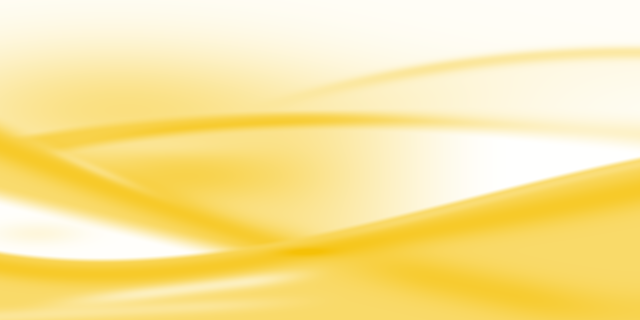
This background is drawn by a WebGL 2 fragment shader. Its source:

```glsl
#version 300 es
precision highp float;
// Soft golden ribbons sweeping across a pale, misty background.

uniform vec2 u_resolution;
out vec4 fragColor;

const vec3 WHITE = vec3(1.0, 1.0, 0.995);
const vec3 GOLD = vec3(0.965, 0.775, 0.10);

// Cubic through four heights, evenly spaced from the left to the right side.
float curve(float x, vec4 h) {
    float t = 3.0 * x;
    vec3 d1 = h.yzw - h.xyz;
    vec2 d2 = d1.yz - d1.xy;
    return h.x + t * (d1.x + (t - 1.0) * (d2.x / 2.0 + (t - 2.0) * (d2.y - d2.x) / 6.0));
}

// Coverage of the area under a height, with a soft edge.
float below(float y, float height, float soft) {
    return 1.0 - smoothstep(height - soft, height + soft, y);
}

// Gaussian line around a height.
float band(float y, float center, float width) {
    float d = (y - center) / width;
    return exp(-d * d);
}

// Gaussian glow with separate radii.
float glow(vec2 p, vec2 center, vec2 radius) {
    vec2 d = (p - center) / radius;
    return exp(-dot(d, d));
}

// Mist above the ribbons.
float mist(vec2 p) {
    return 0.03 + 0.48 * glow(p, vec2(0.17, 0.66), vec2(0.32, 0.20))
                + 0.14 * glow(p, vec2(0.55, 0.62), vec2(0.35, 0.16));
}

// Thin arc at the upper right: crisp above, trailing off below.
float upperArc(vec2 p) {
    float center = curve(p.x, vec4(0.346, 0.622, 0.786, 0.839));
    float width = p.y > center ? 0.018 : 0.024;
    float trail = 0.07 * below(p.y, center, 0.02) * smoothstep(center - 0.2, center, p.y);
    return (0.32 * band(p.y, center, width) + trail) * smoothstep(0.36, 0.72, p.x);
}

// Middle ribbon and the fading veil that hangs from it.
float middleRibbon(vec2 p, float under) {
    float top = curve(p.x, vec4(0.555, 0.637, 0.641, 0.615));
    float bottom = curve(p.x, vec4(0.487, 0.591, 0.602, 0.552));
    float fade = smoothstep(0.45, 1.0, p.x);
    float veil = 0.49 * (1.0 - smoothstep(0.42, 0.80, p.x))
               + 0.29 * glow(p, vec2(0.29, 0.45), vec2(0.17, 0.085))
               - 0.10 * glow(p, vec2(0.25, 0.54), vec2(0.12, 0.03));
    float tone = mix(under, veil, below(p.y, top, 0.012 + 0.03 * fade));
    float body = below(p.y, top, 0.016 + 0.03 * fade)
               * (1.0 - below(p.y, bottom, 0.018 + 0.02 * fade));
    float strength = mix(0.78, 0.26, smoothstep(0.42, 0.95, p.x));
    tone = mix(tone, max(strength, veil), body);
    float strand = band(p.y, mix(top, bottom, 0.65), 0.016);
    return tone + 0.12 * strand * smoothstep(0.1, 0.3, p.x) * (1.0 - smoothstep(0.4, 0.7, p.x));
}

// Ribbon falling from the left, with a bright hollow beneath it.
float fallingRibbon(vec2 p, float under) {
    float top = curve(p.x, vec4(0.61, 0.323, 0.08, -0.15));
    float core = curve(p.x, vec4(0.542, 0.305, 0.115, -0.04));
    float bottom = curve(p.x, vec4(0.387, 0.222, 0.06, -0.10));
    float tone = mix(under, 0.63, below(p.y, top, 0.035));
    tone += 0.30 * band(p.y, core, 0.05);
    float shine = band(p.y, top - 0.005, 0.016) * glow(p, vec2(0.16, 0.47), vec2(0.09, 0.12));
    tone -= 0.24 * shine;
    float hollow = 0.01 + 0.14 * glow(p, vec2(0.06, 0.27), vec2(0.07, 0.035));
    return mix(tone, hollow, below(p.y, bottom, 0.035));
}

// Large wave filling the bottom.
float lowerWave(vec2 p, float under) {
    float top = curve(p.x, vec4(0.211, 0.211, 0.346, 0.505));
    float rise = smoothstep(0.4, 1.0, p.x);
    float depth = top - p.y;
    float tone = 0.65 + 0.28 * band(depth, mix(0.045, 0.10, rise), mix(0.035, 0.055, rise));
    // Broad warm fold at the lower right.
    float fold = mix(0.19, 0.03, smoothstep(0.45, 1.0, p.x));
    tone += 0.25 * band(p.y, fold, 0.065) * smoothstep(0.44, 0.68, p.x)
          * (1.0 - 0.5 * smoothstep(0.8, 1.0, p.x));
    // Pale streaks at the lower left.
    float streak = 0.07 + 0.23 * (p.x - 0.17);
    float reach = smoothstep(0.02, 0.24, p.x) * (1.0 - smoothstep(0.38, 0.53, p.x));
    tone -= 0.38 * reach * band(p.y, streak, 0.022);
    tone -= 0.20 * band(p.y, 0.01 + 0.10 * p.x, 0.022) * (1.0 - smoothstep(0.3, 0.55, p.x));
    // Lighter rim and the dense crossing point.
    tone -= 0.10 * band(depth, 0.02, 0.012) * smoothstep(0.42, 0.65, p.x);
    tone += 0.18 * glow(p, vec2(0.475, 0.213), vec2(0.045, 0.014));
    return mix(under, tone, below(p.y, top, 0.010));
}

void main() {
    vec2 p = gl_FragCoord.xy / u_resolution;
    float tone = mist(p) + upperArc(p);
    tone = middleRibbon(p, tone);
    tone = fallingRibbon(p, tone);
    tone = lowerWave(p, tone);
    fragColor = vec4(mix(WHITE, GOLD, clamp(tone, 0.0, 1.08)), 1.0);
}
```
